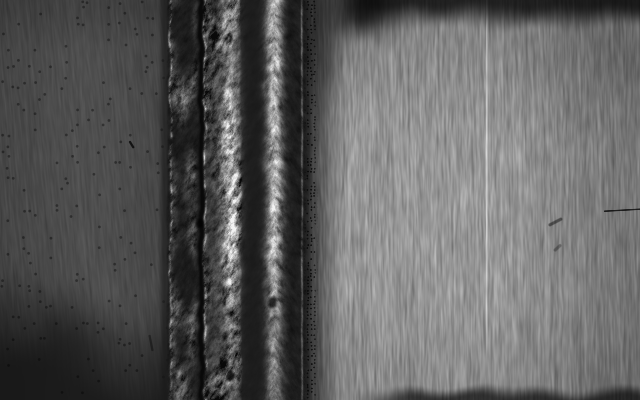
Reproduce this texture procedurally as a Shadertoy shader.

```glsl
// Two brushed metal plates joined by a rough vertical weld, lit in greyscale.
// Stretched gradient noise makes the brushing; soft bands and crests, warped
// and broken up by fractal noise, make the weld. Units: canvas height = 1.

const float WELD_LEFT = 0.418;     // left plate ends
const float WELD_RIGHT = 0.772;    // right plate begins
const float CREVICE_X = 0.503;
const float CREST_MID = 0.576;
const float GROOVE_LEFT = 0.602;
const float CREST_RIGHT = 0.686;
const float SEAM_X = 0.755;
const float LEFT_TONE = 0.295;
const float RIGHT_TONE = 0.59;
const float SHADOW_TONE = 0.105;
const float BRUSH_LEFT = 0.085;
const float BRUSH_RIGHT = 0.27;
const float BRIGHT_LINE_X = 1.217;

vec2 hash2(vec2 p) {
    vec3 q = fract(p.xyx * vec3(0.1031, 0.1030, 0.0973));
    q += dot(q, q.yzx + 33.33);
    return fract((q.xx + q.yz) * q.zy);
}

// Gradient noise, roughly -0.7 to 0.7
float noise(vec2 p) {
    vec2 i = floor(p), f = fract(p);
    vec2 u = f * f * f * (f * (f * 6.0 - 15.0) + 10.0);
    vec2 e = vec2(0.0, 1.0);
    float a = dot(hash2(i) * 2.0 - 1.0, f);
    float b = dot(hash2(i + e.yx) * 2.0 - 1.0, f - e.yx);
    float c = dot(hash2(i + e) * 2.0 - 1.0, f - e);
    float d = dot(hash2(i + 1.0) * 2.0 - 1.0, f - 1.0);
    return mix(mix(a, b, u.x), mix(c, d, u.x), u.y);
}

float fbm(vec2 p) {
    float sum = 0.0, gain = 0.8;
    for (int i = 0; i < 4; i++) {
        sum += gain * noise(p);
        p = mat2(1.6, 1.2, -1.2, 1.6) * p + 17.3;
        gain *= 0.62;
    }
    return sum;
}

float band(float x, float a, float b, float soft) {
    return smoothstep(a - soft, a + soft, x) - smoothstep(b - soft, b + soft, x);
}

float crest(float x, float centre, float width) {
    float d = (x - centre) / width;
    return exp(-d * d);
}

// Scattered round specks, one candidate per cell
float specks(vec2 p, float scale, float density) {
    vec2 cell = floor(p * scale), h = hash2(cell + 71.0);
    float d = length(fract(p * scale) - 0.3 - 0.4 * h);
    return (1.0 - smoothstep(0.13, 0.38, d)) * step(hash2(cell + 9.0).x, density);
}

// Soft stroke between two points
float stroke(vec2 p, vec2 a, vec2 b, float width) {
    vec2 ab = b - a;
    float d = length(p - a - ab * clamp(dot(p - a, ab) / dot(ab, ab), 0.0, 1.0));
    return 1.0 - smoothstep(width * 0.4, width * 1.5, d);
}

float brushing(vec2 p, float lean) {
    float x = p.x + lean * p.y;
    return 0.55 * noise(vec2(x * 145.0, p.y * 9.0))
         + 0.45 * noise(vec2(x * 210.0 + 40.0, p.y * 24.0))
         + 0.30 * noise(vec2(x * 60.0, p.y * 2.5 + 7.0));
}

float leftPlate(vec2 p) {
    float edge = p.y + 0.12 * noise(p * 5.0) + 0.12 * smoothstep(0.12, 0.38, p.x);
    float tone = mix(SHADOW_TONE, LEFT_TONE, smoothstep(0.04, 0.42, edge));
    tone *= 0.9 + 0.14 * crest(p.x, 0.22, 0.16);
    tone *= 1.0 - 0.15 * smoothstep(0.85, 1.0, p.y);
    tone += BRUSH_LEFT * brushing(p, 0.09) * smoothstep(0.0, 0.4, edge);
    tone *= 1.0 - 0.4 * specks(p, 75.0, 0.07);
    return mix(tone, 0.1, 0.65 * smoothstep(0.393, 0.412, p.x));
}

float rightPlate(vec2 p) {
    float rough = 0.03 * noise(p * 8.0);
    float tone = RIGHT_TONE - 0.13 * smoothstep(1.2, 1.6, p.x);
    tone -= 0.08 * smoothstep(0.6, 1.0, p.y) + 0.05 * smoothstep(0.3, 0.0, p.y);
    tone += BRUSH_RIGHT * brushing(p, 0.012) * tone / RIGHT_TONE;
    tone += 0.2 * crest(p.x, BRIGHT_LINE_X, 0.0022) * smoothstep(0.02, 0.2, p.y);
    // Shaded borders and the soft blot at the top
    float top = smoothstep(0.92, 0.995, p.y + rough) * smoothstep(0.8, 0.95, p.x);
    float blot = crest(p.x, 0.905, 0.065) * smoothstep(0.87, 0.96, p.y + rough);
    float foot = smoothstep(0.04, 0.0, p.y + rough) * smoothstep(0.85, 1.05, p.x);
    float side = smoothstep(0.87, 0.76, p.x - 0.03 * smoothstep(0.6, 1.0, p.y));
    tone *= (1.0 - 0.75 * top) * (1.0 - 0.65 * blot) * (1.0 - 0.65 * foot);
    return tone * (1.0 - 0.62 * side);
}

float weld(vec2 p) {
    float x = p.x + 0.012 * noise(vec2(2.0, p.y * 7.0)) + 0.007 * noise(p * vec2(18.0, 30.0));
    float grain = fbm(vec2(p.x * 42.0, (p.y + 0.7 * abs(p.x - CREST_RIGHT)) * 36.0));
    float patches = smoothstep(-0.22, 0.32, noise(p * vec2(16.0, 7.0) + 5.0));
    float lit = smoothstep(0.1, 0.4, p.y) * (1.0 - 0.65 * smoothstep(0.72, 0.88, p.y));
    float tone = 0.11 + 0.07 * grain * (1.0 - 0.7 * band(x, GROOVE_LEFT, 0.66, 0.008));
    // Left bead, middle bead, and the bright right bead
    tone += band(x, 0.428, 0.492, 0.009) * patches * (0.22 + 0.55 * grain);
    tone += band(x, 0.51, GROOVE_LEFT, 0.004) * (0.11 + 0.4 * grain * (0.4 + patches));
    tone += crest(x, CREST_MID, 0.023) * (0.14 + 0.38 * lit) * (0.85 + 1.2 * grain);
    tone += crest(x, CREST_RIGHT, 0.02) * (0.38 + 0.2 * smoothstep(0.15, 0.4, p.y)) * (1.0 + 1.1 * grain);
    // Crevice, glinting rims and seam
    tone *= 1.0 - 0.75 * crest(x, CREVICE_X, 0.006);
    tone += (crest(x, 0.512, 0.003) + crest(x, 0.427, 0.003)) * max(0.0, 0.14 + 0.6 * grain);
    tone += crest(p.x + 0.2 * (x - p.x), SEAM_X, 0.0025) * (0.2 + 0.25 * grain);
    return clamp(tone, 0.035, 0.95);
}

void mainImage(out vec4 fragColor, in vec2 fragCoord) {
    vec2 p = fragCoord / iResolution.y;
    float wobble = 0.006 * noise(vec2(8.0, p.y * 12.0));
    float tone = mix(leftPlate(p), weld(p), smoothstep(-0.004, 0.004, p.x - WELD_LEFT + wobble));
    tone = mix(tone, rightPlate(p), smoothstep(-0.012, 0.012, p.x - WELD_RIGHT + wobble));
    // Spatter beside the seam, then pits and scratches
    tone *= 1.0 - 0.7 * specks(p, 115.0, 0.65) * band(p.x, 0.764, 0.79, 0.007);
    float pits = stroke(p, vec2(0.681, 0.24), vec2(0.682, 0.247), 0.011);
    pits += stroke(p, vec2(0.5, 0.44), vec2(0.502, 0.443), 0.01);
    pits += stroke(p, vec2(0.576, 0.057), vec2(0.578, 0.06), 0.01);
    float marks = stroke(p, vec2(1.512, 0.472), vec2(1.6, 0.477), 0.002);
    marks += 0.6 * stroke(p, vec2(1.375, 0.438), vec2(1.402, 0.452), 0.004);
    marks += 0.4 * stroke(p, vec2(1.388, 0.375), vec2(1.4, 0.386), 0.004);
    marks += stroke(p, vec2(0.325, 0.645), vec2(0.333, 0.632), 0.003);
    marks += 0.5 * stroke(p, vec2(0.374, 0.16), vec2(0.381, 0.125), 0.003);
    tone *= 1.0 - 0.75 * clamp(pits + marks, 0.0, 1.0);
    fragColor = vec4(vec3(clamp(tone, 0.0, 1.0)), 1.0);
}
```
